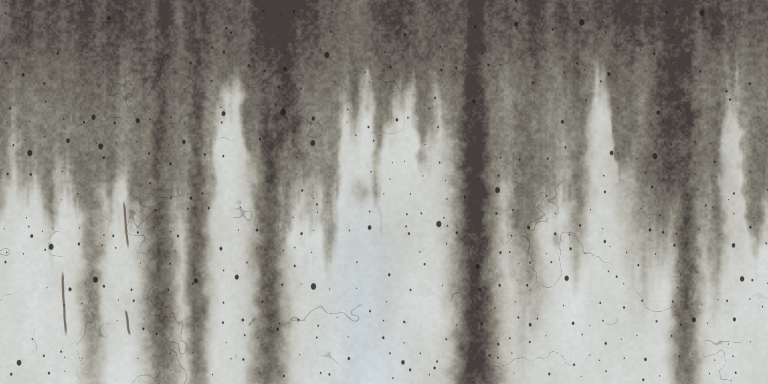
Reproduce this texture procedurally as a WebGL 2 fragment shader.

```glsl
#version 300 es
precision highp float;

uniform vec2 u_resolution;
out vec4 outColor;

// Tone ramp from clean concrete to soaked grime
const vec3 RAMP[6] = vec3[6](
  vec3(0.86, 0.88, 0.88), vec3(0.76, 0.76, 0.73), vec3(0.63, 0.62, 0.58),
  vec3(0.51, 0.50, 0.46), vec3(0.41, 0.39, 0.36), vec3(0.27, 0.25, 0.24));
const vec3 PIT_COLOR = vec3(0.13, 0.12, 0.11);
const vec3 RUST_COLOR = vec3(0.36, 0.30, 0.25);
const vec3 COOL_TINT = vec3(0.96, 0.99, 1.02);

// Running streaks: centre x, half width, reach below top, strength
const int STREAK_COUNT = 11;
const vec4 STREAKS[STREAK_COUNT] = vec4[STREAK_COUNT](
  vec4(0.24, 0.028, 1.40, 0.50), vec4(0.42, 0.042, 1.50, 0.78),
  vec4(0.515, 0.030, 1.50, 0.76), vec4(0.70, 0.042, 1.50, 0.82),
  vec4(0.74, 0.065, 0.58, 0.92), vec4(1.237, 0.055, 1.70, 0.98),
  vec4(1.38, 0.036, 1.00, 0.58), vec4(1.51, 0.030, 0.76, 0.56),
  vec4(1.75, 0.110, 0.76, 0.84), vec4(1.79, 0.034, 1.50, 0.82),
  vec4(1.865, 0.024, 0.90, 0.58));

// Clean bays rising into the grime: centre x, half width, top depth
const int BAY_COUNT = 10;
const vec3 BAYS[BAY_COUNT] = vec3[BAY_COUNT](
  vec3(0.05, 0.08, 0.40), vec3(0.17, 0.04, 0.42), vec3(0.31, 0.06, 0.46),
  vec3(0.61, 0.05, 0.24), vec3(0.93, 0.05, 0.27), vec3(1.05, 0.06, 0.20),
  vec3(1.13, 0.05, 0.33), vec3(1.57, 0.045, 0.26), vec3(1.64, 0.04, 0.38),
  vec3(1.905, 0.030, 0.29));

// Scratches: x, middle depth, half length
const vec3 SCRATCHES[3] = vec3[3](
  vec3(0.328, 0.585, 0.065), vec3(0.333, 0.84, 0.035), vec3(0.167, 0.79, 0.09));

const float GRIME_DEPTH = 0.54;
const float GRAIN = 0.17;
const float CRACK_WIDTH = 0.009;

float hash(vec2 p) {
  vec3 q = fract(vec3(p.xyx) * 0.1031);
  q += dot(q, q.yzx + 33.33);
  return fract((q.x + q.y) * q.z);
}

float noise(vec2 p) {
  vec2 i = floor(p), f = fract(p);
  f = f * f * (3.0 - 2.0 * f);
  return mix(mix(hash(i), hash(i + vec2(1, 0)), f.x),
             mix(hash(i + vec2(0, 1)), hash(i + vec2(1, 1)), f.x), f.y);
}

float fbm(vec2 p) {
  float sum = 0.0, amp = 0.53;
  for (int i = 0; i < 4; i++) {
    sum += amp * noise(p);
    p = p * 2.03 + 17.7;
    amp *= 0.5;
  }
  return sum;
}

// Amount of grime at x and depth below the top
float grime(float x, float depth) {
  float drips = fbm(vec2(x * 28.0, depth * 3.0)) - 0.5;
  x += 0.025 * (fbm(vec2(x * 9.0, depth * 5.0)) - 0.5)
     + 0.016 * (noise(vec2(x * 45.0, depth * 32.0)) - 0.5);

  float edge = GRIME_DEPTH;
  for (int i = 0; i < BAY_COUNT; i++) {
    float rise = 1.0 - smoothstep(0.3, 1.4, abs(x - BAYS[i].x) / BAYS[i].y);
    edge = min(edge, mix(GRIME_DEPTH, BAYS[i].z, rise));
  }
  edge += 0.3 * drips + 0.16 * (fbm(vec2(x * 22.0, depth * 16.0)) - 0.5);
  float level = mix(0.84, 0.50, smoothstep(0.0, 0.38, depth)) + 0.35 * drips;
  float wash = level * (1.0 - smoothstep(edge - 0.10, edge + 0.13, depth));

  float streak = 0.0;
  for (int i = 0; i < STREAK_COUNT; i++) {
    vec4 s = STREAKS[i];
    float q = (x - s.x) / s.y;
    float fade = 1.0 - smoothstep(0.5 * s.z, s.z, depth + 0.3 * drips);
    streak = max(streak, s.w * exp(-q * q) * fade);
  }
  streak *= 0.85 + 0.3 * fbm(vec2(x * 30.0, depth * 18.0));
  return max(wash, streak) + 0.12 * min(wash, streak);
}

vec3 toneColor(float t) {
  float s = clamp(t, 0.0, 1.0) * 5.0;
  int i = int(min(s, 4.0));
  return mix(RAMP[i], RAMP[i + 1], s - float(i));
}

// Scattered air holes on two jittered grids
float pits(vec2 p, float aa) {
  float mask = 0.0;
  for (int layer = 0; layer < 2; layer++) {
    float cell = layer == 0 ? 0.11 : 0.047;
    vec2 id = floor(p / cell) + float(layer) * 71.0;
    vec2 jitter = 0.2 + 0.6 * vec2(hash(id + 3.1), hash(id + 8.7));
    float size = hash(id + 5.3);
    float radius = cell * mix(0.02, 0.065, size * size);
    float dist = length((fract(p / cell) - jitter) * cell * vec2(1.0, 0.8));
    float dot_ = 1.0 - smoothstep(radius - aa, radius + aa, dist);
    mask = max(mask, dot_ * step(0.5, hash(id + 12.9)));
  }
  return mask;
}

void main() {
  vec2 p = gl_FragCoord.xy / u_resolution * vec2(2.0, 1.0);
  float depth = 1.0 - p.y, aa = 0.7 / u_resolution.y;

  // Grime, mottling and clumped patches
  float tone = 0.01 + 0.17 * fbm(vec2(p.x * 12.0, depth * 5.0)) + 0.93 * grime(p.x, depth);
  float clump = smoothstep(0.48, 0.68, fbm(p * 24.0));
  vec2 patchPos = (vec2(p.x, depth) - vec2(1.79, 0.19)) / vec2(0.09, 0.15);
  tone += 0.28 * clump * exp(-dot(patchPos, patchPos));
  vec2 smudge = (vec2(p.x, depth) - vec2(0.94, 0.50)) / vec2(0.022, 0.028);
  tone += 0.28 * exp(-dot(smudge, smudge)) * (0.6 + 0.8 * noise(p * 60.0));

  // Fine grain, stronger on dirty concrete
  float grain = 0.5 * noise(p * 85.0) + 0.5 * noise(p * 190.0) - 0.5;
  tone += grain * GRAIN * (0.5 + 1.3 * smoothstep(0.1, 0.6, tone));
  vec3 color = toneColor(tone);
  float column = exp(-pow((p.x - 0.94) / 0.09, 2.0)) * smoothstep(0.4, 0.7, depth);
  color *= mix(vec3(1.0), COOL_TINT, column);

  // Hairline cracks, scratches and pits
  float crack = 1.0 - smoothstep(0.0, CRACK_WIDTH, abs(fbm(p * 7.0 + 4.0) - 0.5));
  color *= 1.0 - 0.2 * crack * smoothstep(0.45, 0.65, noise(p * 9.0 + 30.0));
  for (int i = 0; i < 3; i++) {
    vec3 s = SCRATCHES[i];
    float along = (depth - s.y) / s.z;
    float offset = abs(p.x - s.x - 0.006 * along - 0.004 * (noise(p * 35.0) - 0.5));
    float line = 1.0 - smoothstep(0.001, 0.003 + aa, offset);
    color = mix(color, RUST_COLOR, 0.75 * line * (1.0 - smoothstep(0.7, 1.0, abs(along))));
  }
  color = mix(color, PIT_COLOR, 0.8 * pits(p, aa));
  outColor = vec4(color, 1.0);
}
```
